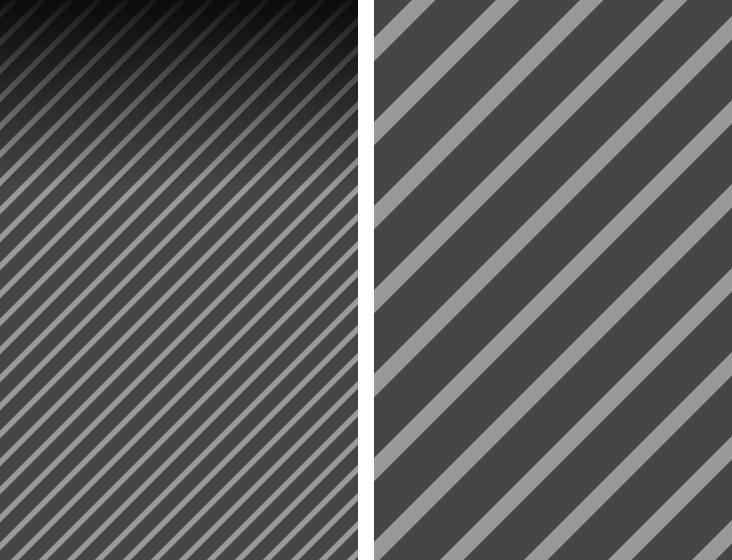
Left: the whole. Right: its middle third, enlarged.
A WebGL 2 fragment shader for this pattern:

```glsl
#version 300 es
precision highp float;
// Light grey 45-degree stripes on charcoal, fading into shadow at the top.

uniform vec2 u_resolution;
out vec4 fragColor;

// Coverage of a diagonal stripe set; pixel is the pixel size in canvas heights.
float diagonalStripes(vec2 p, float pixel) {
    float phase = (p.x - p.y) * 20.0;              // 20 repeats per canvas height
    float offset = abs(fract(phase - 0.02) - 0.5); // distance from stripe centre
    float blur = 20.0 * sqrt(2.0) * pixel;         // one pixel across the stripe
    return clamp((0.14 - offset) / blur + 0.5, 0.0, 1.0);
}

void main() {
    vec2 p = gl_FragCoord.xy / u_resolution.y;

    // Stripes over the flat ground
    vec3 charcoal = vec3(0.27);
    vec3 paleGrey = vec3(0.60);
    vec3 color = mix(charcoal, paleGrey, diagonalStripes(p, 1.0 / u_resolution.y));

    // Linear shadow over the top third
    float depth = clamp((1.0 - p.y) * 3.0, 0.0, 1.0);
    color *= mix(0.15, 1.0, depth);

    fragColor = vec4(color, 1.0);
}
```
